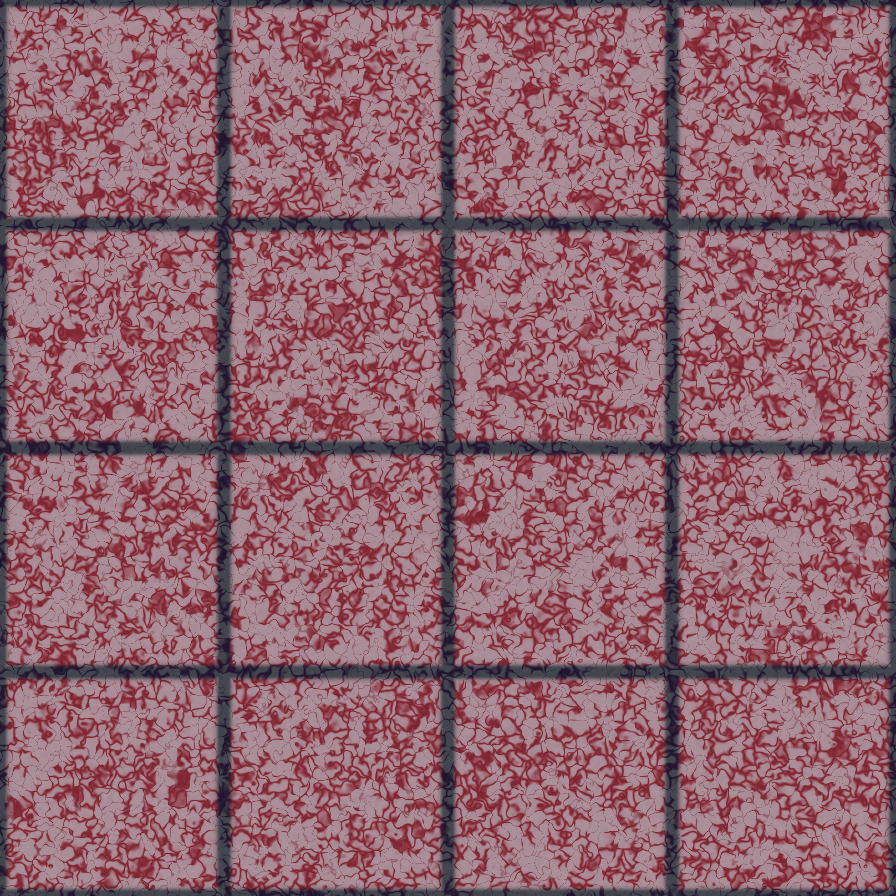
A Shadertoy shader for this texture:

```glsl
// Square pink tiles with a dense red-veined speckle, set in dark mottled grout; tiles seamlessly.
#define TILES 4.0          // repeats across and down
#define GROUT_HALF 0.029   // half grout width, in tile units
#define GROUT_SOFT 0.012   // softness of the tile border
#define GRAIN 76.0         // vein cells across the canvas
#define PATCHES 78.0       // thick-vein patches across the canvas
#define WARP 0.0065        // vein distortion, in canvas units
#define VEIN_THIN 0.07     // vein widths, in vein cells
#define VEIN_THICK 0.58

const vec3 STONE = vec3(0.665, 0.558, 0.598);
const vec3 VEIN = vec3(0.540, 0.145, 0.190);
const vec3 VEIN_CORE = vec3(0.400, 0.160, 0.215);
const vec3 GROUT = vec3(0.260, 0.275, 0.300);
const vec3 GROUT_VEIN = vec3(0.130, 0.075, 0.185);

// Two random values per lattice point, wrapping after a whole period
vec2 hash2(vec2 cell, float period, uint seed) {
    uvec2 q = uvec2(mod(cell, period));
    uint h = q.x * 1597u + q.y * 51749u + seed * 7919u;
    h = (h ^ (h >> 15)) * 73244475u;
    h = (h ^ (h >> 13)) * 73244475u;
    h ^= h >> 16;
    return vec2(h & 65535u, h >> 16) / 65535.0;
}

// Smooth two-channel value noise that wraps on the canvas
vec2 noise2(vec2 uv, float period, uint seed) {
    vec2 p = uv * period;
    vec2 cell = floor(p);
    vec2 f = p - cell;
    f = f * f * (3.0 - 2.0 * f);
    vec2 low = mix(hash2(cell, period, seed), hash2(cell + vec2(1, 0), period, seed), f.x);
    vec2 high = mix(hash2(cell + vec2(0, 1), period, seed), hash2(cell + vec2(1, 1), period, seed), f.x);
    return mix(low, high, f.y);
}

// Gap between the nearest two feature points: zero along cell borders
float cellBorder(vec2 uv, float period, uint seed) {
    vec2 p = uv * period;
    vec2 cell = floor(p);
    float nearest = 8.0, second = 8.0;
    for (int y = -1; y <= 1; y++)
    for (int x = -1; x <= 1; x++) {
        vec2 neighbour = cell + vec2(x, y);
        float d = length(neighbour + hash2(neighbour, period, seed) - p);
        second = min(second, max(nearest, d));
        nearest = min(nearest, d);
    }
    return second - nearest;
}

void mainImage(out vec4 fragColor, in vec2 fragCoord) {
    vec2 uv = fragCoord / iResolution.xy;

    // Warped vein network whose width and strength vary from patch to patch
    vec2 warp = noise2(uv, 88.0, 1u) - 0.5 + 0.5 * (noise2(uv, 176.0, 2u) - 0.5);
    float border = cellBorder(uv + 2.0 * WARP * warp, GRAIN, 3u);
    float patchiness = 0.7 * noise2(uv, PATCHES, 4u).x + 0.3 * noise2(uv, 2.0 * PATCHES, 5u).x;
    float density = smoothstep(0.25, 0.75, patchiness);
    float width = mix(VEIN_THIN, VEIN_THICK, density);
    float strength = mix(0.35, 1.0, smoothstep(0.0, 0.5, density));
    float vein = strength * (1.0 - smoothstep(0.0, width, border));
    float core = strength * (1.0 - smoothstep(0.0, 0.14, border));

    // Speckled stone with fine grain and a faint blush around the veins
    float grain = noise2(uv, 256.0, 6u).x - 0.5;
    float blush = 0.16 * density * (1.0 - smoothstep(0.0, 0.9, border));
    vec3 stone = mix(STONE, VEIN, max(vein, blush));
    stone = mix(stone, VEIN_CORE, 0.4 * core) + 0.025 * grain;

    // Grout lines centred on the tile borders
    vec2 toLine = 0.5 - abs(fract(uv * TILES) - 0.5);
    float lineDistance = min(toLine.x, toLine.y);
    float face = smoothstep(GROUT_HALF - GROUT_SOFT, GROUT_HALF + GROUT_SOFT, lineDistance);
    float rim = 1.0 - smoothstep(GROUT_HALF, GROUT_HALF + 0.03, lineDistance);
    vec3 grout = mix(GROUT, GROUT_VEIN, vein) + 0.02 * grain;

    vec3 color = mix(grout, stone * (1.0 - 0.12 * rim), face);
    fragColor = vec4(color, 1.0);
}
```
